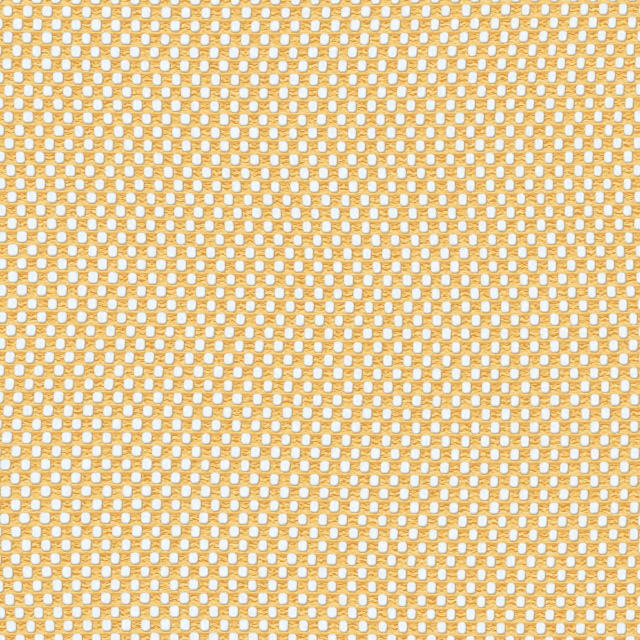
This texture is drawn by a Shadertoy shader. Its source:

```glsl
// Woven golden cloth with staggered rows of raised, rounded white stitches.

const float COLS = 32.4;              // stitches across
const float ROWS = 47.8;              // rows down
const float ROW_START = 0.31;         // part of a row cut off at the top edge
const vec2 STITCH_HALF = vec2(0.335, 0.425); // in row heights
const float CORNER = 0.27;
const float JITTER = 0.05;
const float DRIFT = 0.16;             // slow bend of the columns, in cells
const float SAG = 0.14;               // slow bend of the rows, in rows
const float STRANDS = 3.0;            // threads per row between stitches
const vec2 SHADOW_SHIFT = vec2(0.05, -0.07);

const vec3 WHITE = vec3(0.93, 0.965, 0.985);
const vec3 GREY = vec3(0.76, 0.77, 0.79);
const vec3 SHADE = vec3(0.74, 0.60, 0.40);
const vec3 PALE = vec3(0.97, 0.87, 0.61);
const vec3 GOLD = vec3(0.95, 0.775, 0.42);
const vec3 AMBER = vec3(0.86, 0.59, 0.24);

float hash(vec2 p) {
    vec3 q = fract(vec3(p.xyx) * 0.1031);
    q += dot(q, q.yzx + 33.33);
    return fract((q.x + q.y) * q.z);
}

float noise(vec2 p) {
    vec2 i = floor(p), f = fract(p);
    f = f * f * (3.0 - 2.0 * f);
    return mix(mix(hash(i), hash(i + vec2(1, 0)), f.x),
               mix(hash(i + vec2(0, 1)), hash(i + vec2(1, 1)), f.x), f.y);
}

float roundBox(vec2 p, vec2 halfSize, float radius) {
    vec2 d = abs(p) - halfSize + radius;
    return length(max(d, 0.0)) + min(max(d.x, d.y), 0.0) - radius;
}

// Threads of the ground cloth; p is in row heights, y is -0.5..0.5 in a row
vec3 groundCloth(vec2 p, float y, float pixel) {
    float fibre = noise(p * vec2(6.0, 13.0));
    float wisp = noise(p * vec2(3.0, 8.0) + 41.0);
    float wave = 0.06 * sin(p.x * 9.0) + 0.10 * (wisp - 0.5);
    float strand = 0.5 + 0.5 * cos(6.2832 * STRANDS * (y + wave));
    float tone = 0.44 * strand + 0.62 * fibre - 0.08;
    vec3 color = mix(AMBER, GOLD, smoothstep(0.05, 0.48, tone));
    color = mix(color, PALE, smoothstep(0.48, 0.85, tone));

    // Pale cord along the row edge, with a dark groove under it
    float edge = abs(y) - 0.5 + 0.03 * (wisp - 0.5);
    float cord = smoothstep(-0.17 - pixel, -0.06, edge);
    color = mix(color, mix(GOLD, PALE, 0.35 + 0.65 * fibre), 0.8 * cord);
    float groove = 1.0 - smoothstep(0.02, 0.07 + pixel, abs(y - 0.31));
    return mix(color, AMBER, 0.55 * groove);
}

void mainImage(out vec4 fragColor, in vec2 fragCoord) {
    vec2 uv = fragCoord / iResolution.xy;
    float pixel = ROWS / iResolution.y;

    // Slightly bent grid, rows counted from the top
    float bendX = DRIFT * (sin(uv.y * 8.0 + uv.x * 2.0) + noise(uv * 5.0) - 0.5);
    float bendY = SAG * sin(uv.x * 5.0 + uv.y * 3.0);
    float down = (1.0 - uv.y) * ROWS - ROW_START + bendY;
    float row = floor(down);
    float across = uv.x * COLS + bendX + 0.5 * mod(row, 2.0);
    across += 0.08 * (hash(vec2(row + 60.0, 7.0)) - 0.5);
    float column = floor(across);

    // Local coordinates, one unit per row height
    float aspect = ROWS / COLS;
    vec2 local = vec2((fract(across) - 0.5) * aspect, 0.5 - fract(down));
    vec2 clothPoint = vec2(uv.x * COLS * aspect, -down);
    vec3 color = groundCloth(clothPoint, local.y, pixel);

    // Stitch shape varies per cell, rounder on the left and slimmer on the right
    vec2 cell = vec2(column, row + 60.0);
    vec2 random = vec2(hash(cell), hash(cell + 91.7)) - 0.5;
    vec2 p = local - JITTER * random;
    vec2 halfSize = STITCH_HALF + vec2(0.03 - 0.05 * uv.x, 0.0)
                  + 0.05 * vec2(random.y, random.x);
    float rounding = CORNER + 0.04 * (0.5 - uv.x);
    float shape = roundBox(p, halfSize, rounding);
    shape += 0.035 * (noise(clothPoint * 5.0 + 17.0) - 0.5);

    // Soft shadow falling to the lower right
    float shadowShape = roundBox(p - SHADOW_SHIFT, halfSize, rounding);
    float shadow = 1.0 - smoothstep(-0.03, 0.09, shadowShape);
    color = mix(color, SHADE, 0.65 * shadow);

    // Raised white thread, greyer at its lower right rim
    float rim = smoothstep(-0.13, 0.0, shape);
    float facing = dot(normalize(p + 0.0001), vec2(0.55, -0.83));
    vec3 thread = mix(WHITE, GREY, rim * (0.4 + 0.5 * max(facing, 0.0)));
    thread += 0.04 * (noise(clothPoint * vec2(10.0, 5.0)) - 0.5);
    float cover = 1.0 - smoothstep(-0.6 * pixel, 0.6 * pixel, shape);
    color = mix(color, thread, cover);

    fragColor = vec4(clamp(color, 0.0, 1.0), 1.0);
}
```
